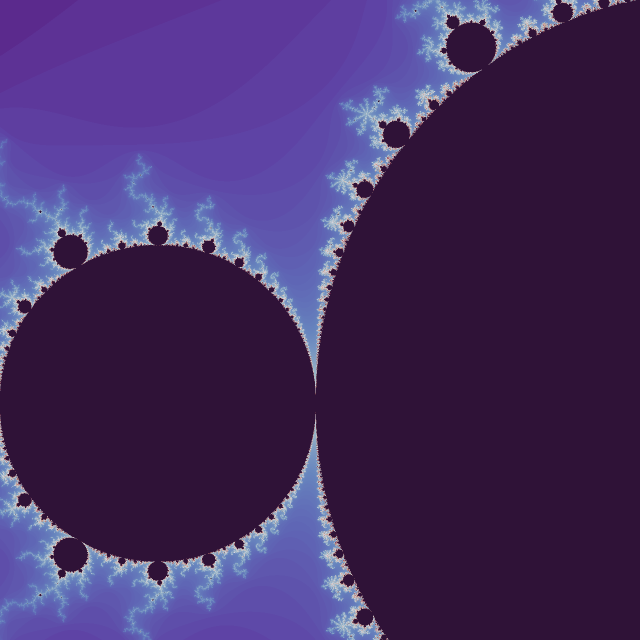
Write a Shadertoy shader that draws this background.

```glsl
// Escape-time fractal of z*z + c, framed on the valley between the main
// cardioid and the period-two disc. Whole iteration counts form bands that a
// power curve maps onto a violet, blue, pale, red and dark colour ramp.

const vec2  VIEW_CENTER = vec2(-0.743644, 0.131826);
const float VIEW_HEIGHT = 1.0125;
const int   MAX_STEPS   = 1000;
const float ESCAPE_SQ   = 4.0;
const float RAMP_POWER  = 0.35;
const int   AA          = 2;      // samples per pixel side
const vec3  INSIDE      = vec3(0.184, 0.070, 0.216);

// Colour stops: rgb, position along the ramp
const int STOPS = 11;
const vec4 RAMP[STOPS] = vec4[STOPS](
    vec4(0.259, 0.071, 0.341, 0.056),
    vec4(0.361, 0.165, 0.557, 0.115),
    vec4(0.369, 0.263, 0.647, 0.167),
    vec4(0.372, 0.400, 0.710, 0.224),
    vec4(0.404, 0.522, 0.745, 0.278),
    vec4(0.620, 0.733, 0.788, 0.389),
    vec4(0.886, 0.851, 0.886, 0.500),
    vec4(0.808, 0.675, 0.580, 0.611),
    vec4(0.729, 0.400, 0.341, 0.722),
    vec4(0.557, 0.173, 0.314, 0.833),
    vec4(0.184, 0.070, 0.216, 1.000));

vec3 rampColor(float t) {
    vec3 color = RAMP[0].rgb;
    for (int i = 1; i < STOPS; i++) {
        float start = RAMP[i - 1].w;
        float blend = clamp((t - start) / (RAMP[i].w - start), 0.0, 1.0);
        color = mix(color, RAMP[i].rgb, blend);
    }
    return color;
}

// Closed-form test for the two largest bodies, which never escape
bool inMainBodies(vec2 c) {
    float y2 = c.y * c.y;
    float x = c.x - 0.25;
    float q = x * x + y2;
    bool cardioid = q * (q + x) < 0.25 * y2;
    bool disc = (c.x + 1.0) * (c.x + 1.0) + y2 < 0.0625;
    return cardioid || disc;
}

vec3 fractalColor(vec2 c) {
    if (inMainBodies(c)) return INSIDE;
    vec2 z = vec2(0.0);
    for (int i = 0; i < MAX_STEPS; i++) {
        z = vec2(z.x * z.x - z.y * z.y, 2.0 * z.x * z.y) + c;
        if (dot(z, z) > ESCAPE_SQ)
            return rampColor(pow(float(i) / float(MAX_STEPS), RAMP_POWER));
    }
    return INSIDE;
}

void mainImage(out vec4 fragColor, in vec2 fragCoord) {
    // Average a small grid of samples to smooth the edges
    vec3 sum = vec3(0.0);
    for (int k = 0; k < AA * AA; k++) {
        vec2 offset = (vec2(k % AA, k / AA) + 0.5) / float(AA) - 0.5;
        vec2 p = (fragCoord + offset - 0.5 * iResolution.xy) / iResolution.y;
        sum += fractalColor(VIEW_CENTER + p * VIEW_HEIGHT);
    }
    fragColor = vec4(sum / float(AA * AA), 1.0);
}
```
